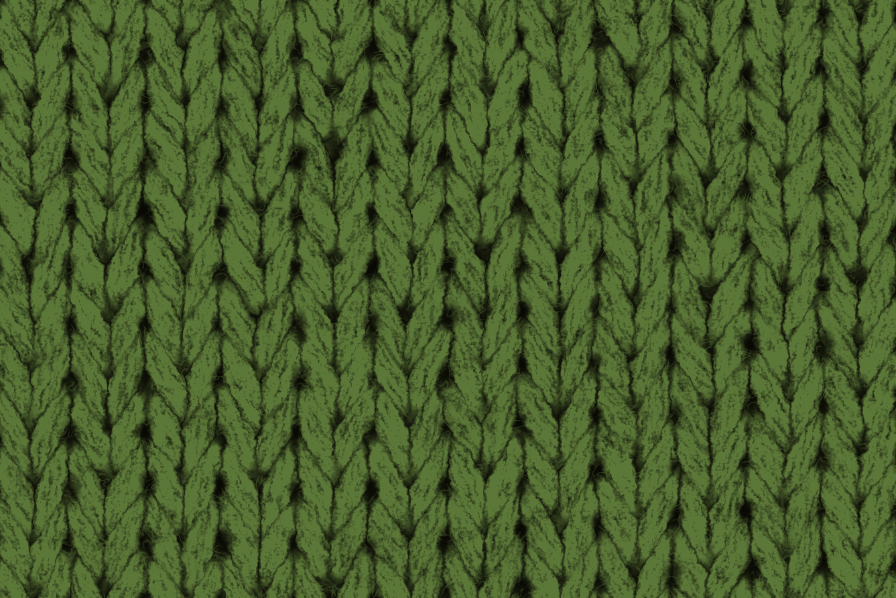
This texture is drawn by a Shadertoy shader. Its source:

```glsl
// Green stocking-stitch knit: columns of twisted wool strands in inverted V pairs, with dark gaps.

const vec2  REPEATS     = vec2(11.89, 10.89);  // stitches across and down
const float COLUMN_X    = 0.93;                // first column centre, in columns
const float ROW_DRIFT   = 0.65;                // rise of the rows toward the right
const vec2  STRAND      = vec2(0.33, 1.13);    // half width and half length, in rows
const float LEAN        = 0.36;                // strand tilt from vertical
const float TWIST       = 0.15;                // fibre angle relative to its strand
const float JITTER      = 0.08;                // irregularity of each strand
const float FIBRE       = 0.72;                // fibre contrast
const float STACK_SEAM  = 0.70;                // light left between stacked strands
const float SIDE_SEAM   = 0.30;                // light left between side-by-side strands
const vec2  HOLE_RADIUS = vec2(0.12, 0.20);
const vec3  GAP_COLOR   = vec3(0.035, 0.035, 0.014);
const vec3  YARN_COLOR  = vec3(0.338, 0.440, 0.205);

vec2 hash2(vec2 p) {
    vec3 q = fract(vec3(p.xyx) * vec3(0.1031, 0.1030, 0.0973));
    q += dot(q, q.yzx + 33.33);
    return fract((q.xx + q.yz) * q.zy);
}

float cornerSlope(vec2 cell, vec2 offset) {
    float angle = 6.28318 * hash2(cell).x;
    return dot(vec2(cos(angle), sin(angle)), offset);
}

// Gradient noise, roughly -0.7 to 0.7
float noise(vec2 p) {
    vec2 i = floor(p), f = fract(p);
    vec2 w = f * f * f * (f * (f * 6.0 - 15.0) + 10.0);
    vec2 e = vec2(1.0, 0.0);
    return mix(mix(cornerSlope(i, f), cornerSlope(i + e, f - e), w.x),
               mix(cornerSlope(i + e.yx, f - e.yx), cornerSlope(i + e.xx, f - e.xx), w.x), w.y);
}

vec2 noise2(vec2 p) {
    return vec2(noise(p), noise(p + 47.3));
}

// Coordinates across and along an axis leaning right by the given angle
vec2 leaningFrame(vec2 q, float angle) {
    float c = cos(angle), s = sin(angle);
    return vec2(c * q.x - s * q.y, s * q.x + c * q.y);
}

// Thin curled stray hairs
float strayHairs(vec2 p) {
    vec2 curled = p + 0.20 * noise2(p * 3.1);
    float line = 1.0 - smoothstep(0.03, 0.15, abs(noise(curled * 6.5)));
    return line * smoothstep(-0.2, 0.25, noise(p * 4.1 + 81.0));
}

void mainImage(out vec4 fragColor, in vec2 fragCoord) {
    vec2 uv = fragCoord / iResolution.xy;

    // Fabric space: one unit is one row
    float columnWidth = 1.5 * REPEATS.y / REPEATS.x;
    float halfColumn = 0.5 * columnWidth;
    vec2 p = vec2((uv.x * REPEATS.x - COLUMN_X) * columnWidth, uv.y * REPEATS.y);
    p.y -= ROW_DRIFT * smoothstep(0.35, 1.0, uv.x);
    vec2 fabric = p;
    p += 0.09 * noise2(p * 0.6) + 0.06 * noise2(p * 3.5);
    p += 0.035 * noise2(p * 9.0) + 0.025 * noise2(p * 19.0);

    // Find the highest strand, and the next one in its stack and beside it
    vec2 home = vec2(floor(p.x / halfColumn), round(p.y));
    float top = -9.0, stacked = -9.0, beside = -9.0, topLean = 0.0;
    vec2 topOffset = vec2(0.0), topSeed = vec2(0.0);
    for (int x = -1; x <= 1; x++) {
        float stackTop = -9.0, stackNext = -9.0, stackLean = 0.0;
        vec2 stackOffset = vec2(0.0), stackSeed = vec2(0.0);
        for (int y = -2; y <= 2; y++) {
            vec2 id = home + vec2(x, y);
            vec2 seed = hash2(id + 53.0);
            float side = 1.0 - 2.0 * mod(id.x, 2.0);
            float lean = -side * (LEAN + JITTER * (seed.x - 0.5) * 2.0);
            vec2 centre = vec2((id.x + 0.5) * halfColumn, id.y);
            vec2 offset = p - centre - JITTER * (seed.yx - 0.5) * 2.0;
            vec2 d = leaningFrame(offset, lean) / STRAND;
            float height = 1.0 - dot(d, d);
            stackNext = max(stackNext, min(height, stackTop));
            if (height > stackTop) {
                stackTop = height;
                stackLean = lean;
                stackOffset = offset;
                stackSeed = seed;
            }
        }
        beside = max(beside, min(top, stackTop));
        if (stackTop > top) {
            top = stackTop;
            stacked = stackNext;
            topLean = stackLean;
            topOffset = stackOffset;
            topSeed = stackSeed;
        }
    }

    // Rounded strands; the creases come and go
    float wear = noise(fabric * 1.9 + 17.0);
    float light = mix(0.12, 1.0, smoothstep(-0.12, 0.66, top));
    float stackSeam = clamp(STACK_SEAM - 0.5 * wear, 0.35, 0.95);
    float sideSeam = clamp(SIDE_SEAM + 0.6 * wear, 0.08, 0.75);
    light *= mix(stackSeam, 1.0, smoothstep(0.0, 0.36, top - stacked));
    light *= mix(sideSeam, 1.0, smoothstep(-0.06, 0.42, top - beside));
    light *= 1.06 + 0.12 * (topSeed.y - 0.5) + 0.14 * noise(fabric * 0.8 + 5.0);

    // Twisted plies, fine fibres and fuzz
    vec2 f = leaningFrame(topOffset, topLean - TWIST) + topSeed * 37.0;
    f.x += 0.03 * noise(f * 3.0);
    float fibre = 0.7 * noise(f * vec2(7.0, 1.3)) + noise(f * vec2(14.0, 3.4));
    fibre += 0.55 * noise(fabric * 15.0) + 0.45 * noise(fabric * 27.0);
    light *= 1.0 + FIBRE * (min(fibre, 0.0) + 0.45 * max(fibre, 0.0));

    // Gaps of uneven size below each V peak
    vec2 knot = vec2(round(p.x / columnWidth), round(p.y));
    vec2 knotSeed = hash2(knot + 211.0);
    vec2 hole = p - knot * vec2(columnWidth, 1.0) - 0.10 * (knotSeed - 0.5);
    hole /= HOLE_RADIUS * mix(0.7, 1.25, knotSeed.x);
    float gap = 1.0 - smoothstep(0.25, 1.7, length(hole));
    light *= 1.0 - mix(0.55, 1.0, knotSeed.y) * gap;

    // Hairs show mostly over the shadows
    float shadow = 1.0 - smoothstep(0.15, 0.85, light);
    light += strayHairs(fabric) * (0.03 + 0.26 * shadow);

    fragColor = vec4(mix(GAP_COLOR, YARN_COLOR, clamp(light, 0.0, 1.08)), 1.0);
}
```
